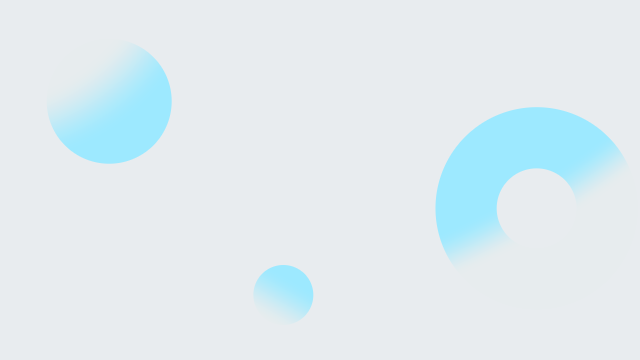
A Shadertoy shader for this background:

```glsl
// Two soft discs and a wide ring float on a pale grey ground.
// Each is a distance function filled by a slightly curved linear gradient
// that fades from cyan into a tone close to the ground.

#define GROUND vec3(0.910, 0.926, 0.938)
#define CYAN   vec3(0.616, 0.914, 1.000)
#define PALE   vec3(0.904, 0.925, 0.932)

// Cyan amount at q (in shape radii): rises along heading, from range.x to
// range.y; bow bends the bands across that heading.
float gradientAmount(vec2 q, vec2 heading, vec2 range, float bow) {
    vec2 along = normalize(heading);
    float across = dot(q, vec2(-along.y, along.x));
    return smoothstep(range.x, range.y, dot(q, along) + bow * across * across);
}

// Antialiased coverage of a signed distance, in canvas heights.
float coverage(float dist) {
    return clamp(0.5 - dist * iResolution.y, 0.0, 1.0);
}

// Lays a disc over the colour; a positive hole radius makes it a ring.
vec3 paintRound(vec3 base, vec2 p, float radius, float hole,
                vec2 heading, vec2 range, float bow) {
    float d = length(p);
    float dist = hole > 0.0 ? max(d - radius, hole - d) : d - radius;
    float amount = gradientAmount(p / radius, heading, range, bow);
    return mix(base, mix(PALE, CYAN, amount), coverage(dist));
}

void mainImage(out vec4 fragColor, in vec2 fragCoord) {
    // Canvas heights, with the sideways place kept relative to the width
    vec2 p = fragCoord / iResolution.y;
    float aspect = iResolution.x / iResolution.y;
    vec2 discCentre = vec2(0.1706 * aspect, 0.7188);
    vec2 dotCentre  = vec2(0.4427 * aspect, 0.1806);
    vec2 ringCentre = vec2(0.8385 * aspect, 0.4213);

    vec3 color = GROUND;

    // Large disc, cyan toward the lower right
    color = paintRound(color, p - discCentre, 0.1736, 0.0,
                       vec2(0.6, -0.8), vec2(-0.68, 0.42), 0.15);

    // Small disc, cyan toward the upper right
    color = paintRound(color, p - dotCentre, 0.0833, 0.0,
                       vec2(0.5, 0.87), vec2(-1.05, 0.60), 0.0);

    // Ring, cyan toward the upper left with a narrow fade
    color = paintRound(color, p - ringCentre, 0.2810, 0.1110,
                       vec2(-0.51, 0.86), vec2(-0.24, 0.22), -0.06);

    fragColor = vec4(color, 1.0);
}
```
